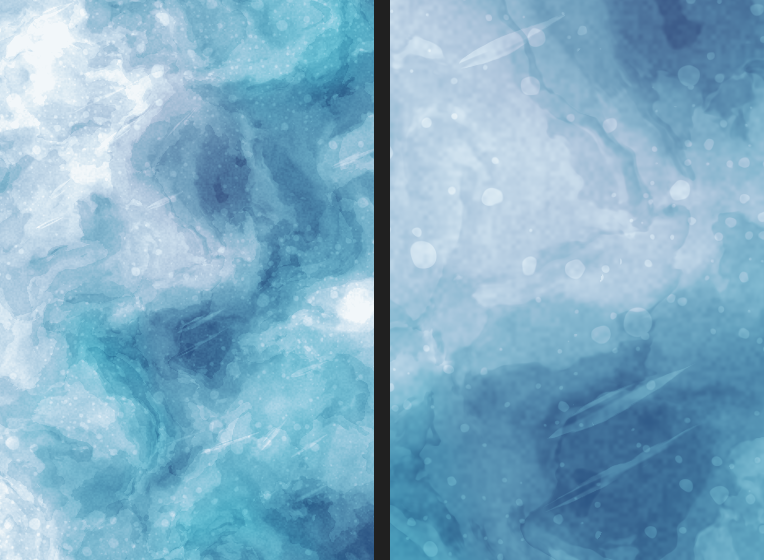
Left, the full canvas; right, a detail of the centre.
Reproduce this background procedurally as a WebGL 2 fragment shader.

```glsl
#version 300 es
precision highp float;

#define WARP 0.45
#define STEPS 6.0
#define TERRACE 0.6
#define BLOOM 0.62
#define WASHES 6
#define WASH_DEPTH 0.12
#define RIM_DEPTH 0.035
#define STROKES 16
#define STROKE_GAIN 0.15
#define DROP_GAIN 0.15
#define GRAIN 0.09

uniform vec2 u_resolution;
out vec4 fragColor;

// Pigment ramp from deep blue to bare paper
const vec3 PIGMENT[8] = vec3[8](
    vec3(0.13, 0.31, 0.50), vec3(0.20, 0.39, 0.56), vec3(0.29, 0.53, 0.67), vec3(0.38, 0.64, 0.75),
    vec3(0.49, 0.73, 0.82), vec3(0.65, 0.80, 0.88), vec3(0.81, 0.89, 0.94), vec3(0.95, 0.97, 0.98));

// Broad pools: centre, radius, strength
const vec4 LIGHT[7] = vec4[7](
    vec4(0.12, 1.33, 0.20, 0.36), vec4(0.28, 0.86, 0.22, 0.12), vec4(0.00, 0.00, 0.20, 0.42),
    vec4(1.03, 0.66, 0.15, 0.55), vec4(0.68, 0.43, 0.15, 0.20), vec4(0.95, 0.42, 0.20, 0.15),
    vec4(0.78, 1.42, 0.20, 0.24));
const vec4 DARK[7] = vec4[7](
    vec4(0.42, 0.34, 0.15, -0.46), vec4(0.40, 0.08, 0.13, -0.32), vec4(0.66, 0.61, 0.15, -0.32),
    vec4(0.78, 1.20, 0.19, -0.22), vec4(0.50, 1.14, 0.19, -0.20), vec4(0.90, 0.22, 0.11, -0.28),
    vec4(0.42, 1.42, 0.14, -0.14));
const vec4 CYAN[7] = vec4[7](
    vec4(0.78, 1.42, 0.24, 1.0), vec4(0.65, 0.08, 0.20, 1.0), vec4(0.35, 0.47, 0.13, 0.9),
    vec4(0.88, 0.42, 0.22, 0.6), vec4(0.80, 0.85, 0.20, 0.4), vec4(0.25, 0.25, 0.15, 0.4),
    vec4(0.45, 1.10, 0.35, -0.5));

float hash(vec2 p) {
    vec3 h = fract(vec3(p.xyx) * 0.1031);
    h += dot(h, h.yzx + 33.33);
    return fract((h.x + h.y) * h.z);
}

vec2 hash2(vec2 p) { return vec2(hash(p), hash(p + 57.3)); }

float noise(vec2 p) {
    vec2 i = floor(p), f = fract(p);
    f = f * f * (3.0 - 2.0 * f);
    return mix(mix(hash(i), hash(i + vec2(1, 0)), f.x),
               mix(hash(i + vec2(0, 1)), hash(i + vec2(1, 1)), f.x), f.y);
}

float fbm(vec2 p) {
    float sum = 0.0, amp = 0.5;
    for (int i = 0; i < 6; i++) {
        sum += amp * noise(p);
        p = mat2(1.6, 1.2, -1.2, 1.6) * p + 7.3;
        amp *= 0.5;
    }
    return sum;
}

float pools(vec2 p, vec4 pool[7]) {
    float sum = 0.0;
    for (int i = 0; i < 7; i++) {
        vec2 d = (p - pool[i].xy) / pool[i].z;
        sum += pool[i].w * exp(-dot(d, d));
    }
    return sum;
}

// Overlapping translucent layers with dried rims
float washes(vec2 p, vec2 warp) {
    float sum = 0.0;
    for (int i = 0; i < WASHES; i++) {
        float k = float(i);
        vec2 offset = k * vec2(17.3, 9.1) + 4.0;
        float d = fbm(p * (2.5 + 1.3 * k) + offset + warp * 2.0) - 0.52;
        float softness = mix(0.01, 0.12, smoothstep(0.4, 0.7, noise(p * 4.0 + offset)));
        float side = i % 2 == 0 ? 1.0 : -1.0;
        sum += side * WASH_DEPTH * (smoothstep(-softness, softness, d) - 0.4);
        sum -= RIM_DEPTH * exp(-abs(d) * 70.0) * (1.0 - softness * 8.0);
    }
    return sum;
}

// Tapered dry-brush marks rising to the right
float strokes(vec2 p, float px) {
    float cover = 0.0;
    for (int i = 0; i < STROKES; i++) {
        vec2 seed = vec2(float(i) * 3.7, 11.0);
        float angle = 0.35 + 0.55 * hash(seed + 5.0);
        vec2 d = p - hash2(seed) * vec2(1.0, 1.5);
        d = vec2(dot(d, vec2(cos(angle), sin(angle))), dot(d, vec2(-sin(angle), cos(angle))));
        float along = d.x / mix(0.04, 0.12, hash(seed + 9.0));
        float width = mix(0.003, 0.016, hash(seed + 13.0)) * (1.0 - along * along) * (0.6 - 0.4 * along);
        float edge = abs(d.y) - width + 0.012 * (fbm(d * vec2(18.0, 70.0) + seed) - 0.5);
        float bristle = smoothstep(0.2, 0.5, noise(d * vec2(14.0, 190.0) + seed));
        cover = max(cover, smoothstep(px, -px, edge) * step(abs(along), 1.0) * bristle);
    }
    return cover;
}

// Clustered droplets at three sizes
float droplets(vec2 p, float px) {
    float cover = 0.0;
    for (int i = 0; i < 3; i++) {
        float scale = 15.0 * exp2(float(i));
        vec2 g = p * scale + float(i) * 23.7, cell = floor(g);
        vec2 centre = 0.5 + 0.4 * (hash2(cell) - 0.5);
        float size = 0.06 + 0.22 * pow(hash(cell + 3.1), 2.0);
        float d = length(fract(g) - centre) - size + 0.12 * (noise(g * 4.0) - 0.5);
        float cluster = smoothstep(0.42, 0.68, noise(p * 5.0 + float(i) * 8.0));
        float present = step(hash(cell + 8.7), 0.45 * cluster);
        cover = max(cover, present * smoothstep(px * scale, -px * scale, d));
    }
    return cover;
}

void main() {
    vec2 p = gl_FragCoord.xy / u_resolution.x;
    float px = 1.0 / u_resolution.x;
    vec2 warp = vec2(fbm(p * 3.5), fbm(p * 3.5 + 31.0)) - 0.5;
    vec2 q = p + WARP * warp;

    // Light left, deep right, broken up by blooms
    float tone = mix(0.74, 0.42, smoothstep(0.1, 0.75, q.x)) + pools(q, LIGHT) + pools(q, DARK);
    tone += BLOOM * (fbm(p * 5.0 + warp * 1.5) - 0.49);

    // Terraced drying edges
    float level = tone * STEPS;
    float blur = mix(0.04, 0.45, smoothstep(0.35, 0.75, noise(p * 5.0 + 71.0)));
    float terrace = (floor(level) + smoothstep(0.5 - blur, 0.5 + blur, fract(level))) / STEPS;
    tone = mix(tone, terrace, TERRACE) + washes(p, warp);

    // Marks and paper tooth
    tone += STROKE_GAIN * strokes(p, px) + DROP_GAIN * droplets(p, px);
    tone += 0.12 * (fbm(p * 38.0) - 0.5) + GRAIN * (noise(p * 230.0) - 0.5);

    // Tone to pigment, then hue drift
    float shade = clamp(1.0 + tone * 5.0, 0.0, 6.999);
    int stop = int(shade);
    vec3 color = mix(PIGMENT[stop], PIGMENT[stop + 1], fract(shade));
    float hue = clamp(pools(q, CYAN), -0.5, 1.0) - 0.2;
    color += hue * vec3(-0.09, 0.04, 0.025) * smoothstep(1.1, 0.7, tone);
    fragColor = vec4(clamp(color, 0.0, 1.0), 1.0);
}
```
